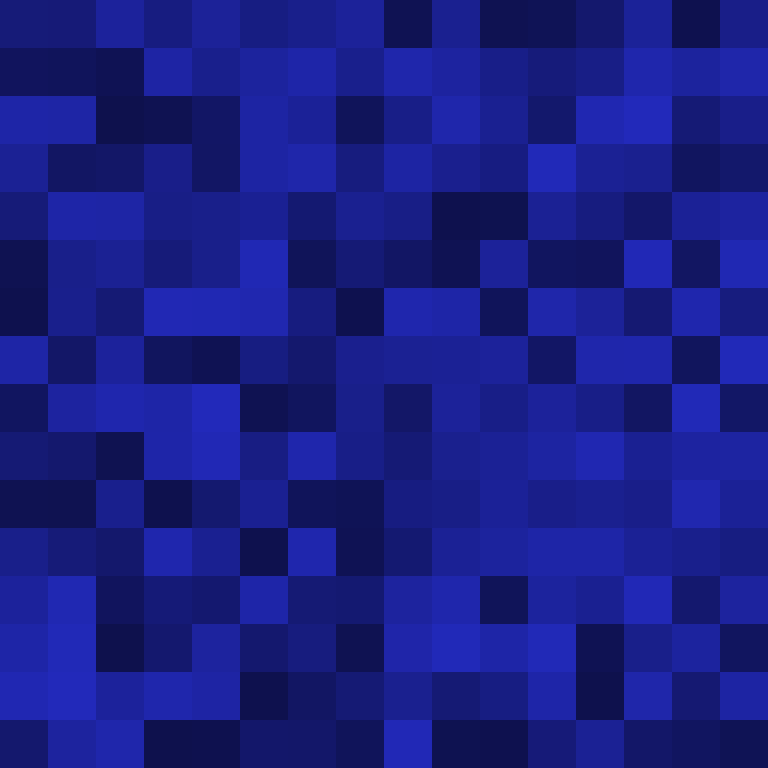
This pattern is drawn by a WebGL 2 fragment shader. Its source:

```glsl
#version 300 es
precision highp float;
// Draws a square mosaic of flat blue tiles, each with its own random brightness.

uniform vec2 u_resolution;
out vec4 outColor;

const float TILES = 16.0;                           // tiles across and down
const vec3 DARK_BLUE = vec3(0.054, 0.066, 0.300);   // dimmest tile
const vec3 BRIGHT_BLUE = vec3(0.132, 0.162, 0.730); // brightest tile
const uint SEED = 7u;                               // picks another arrangement

// Integer hash of a tile index, evenly spread over 0..1
float hash(ivec2 tile) {
    uint h = uint(tile.x) * 73856093u ^ uint(tile.y) * 19349663u ^ SEED * 83492791u;
    h = (h ^ (h >> 16)) * 0x7feb352du;
    h = (h ^ (h >> 15)) * 0x846ca68bu;
    h ^= h >> 16;
    return float(h >> 8) / 16777216.0;
}

vec3 tileColor(vec2 tile) {
    ivec2 index = ivec2(clamp(tile, 0.0, TILES - 1.0));
    return mix(DARK_BLUE, BRIGHT_BLUE, hash(index));
}

void main() {
    vec2 p = gl_FragCoord.xy / u_resolution * TILES;
    vec2 pixel = TILES / u_resolution;

    // Blend the four tiles at the nearest corner over one pixel
    vec2 corner = floor(p + 0.5);
    vec2 t = clamp((p - corner) / pixel + 0.5, 0.0, 1.0);
    vec3 lower = mix(tileColor(corner - 1.0), tileColor(corner - vec2(0.0, 1.0)), t.x);
    vec3 upper = mix(tileColor(corner - vec2(1.0, 0.0)), tileColor(corner), t.x);

    outColor = vec4(mix(lower, upper, t.y), 1.0);
}
```
